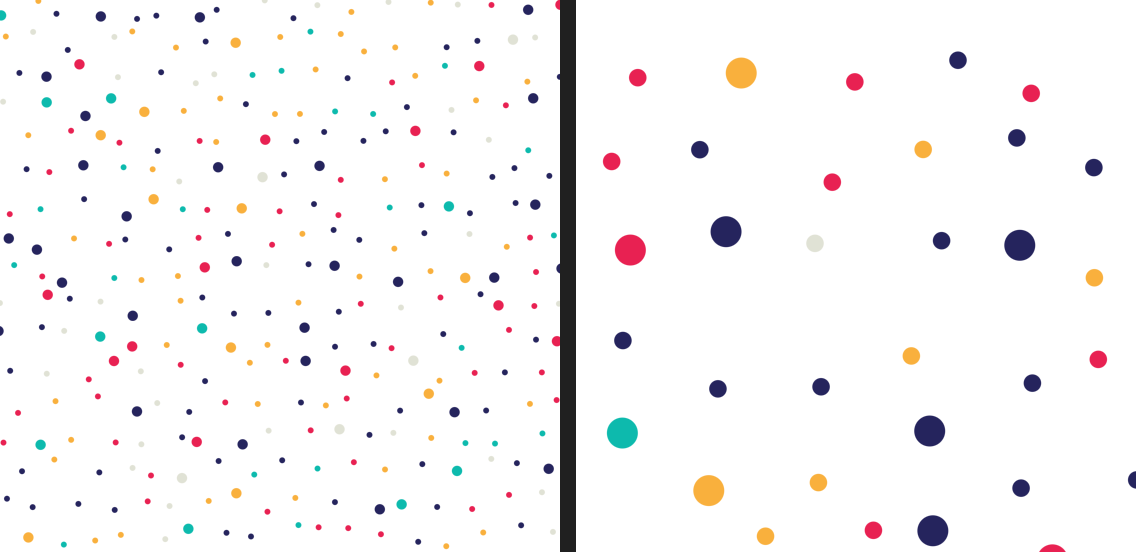
Left: the whole. Right: its middle third, enlarged.
A Shadertoy shader for this pattern:

```glsl
// Scattered confetti: small and large flat dots in five colours on white.
#define COLUMNS 17.0        // cells across the canvas, one dot in each
#define JITTER 0.66         // wander of a dot inside its cell
#define SMALL_RADIUS 0.0052 // in canvas widths
#define LARGE_RADIUS 0.0092
#define LARGE_SHARE 0.25
#define SEED 7.0

const vec3 WHITE  = vec3(1.0);
const vec3 NAVY   = vec3(0.145, 0.14, 0.365);
const vec3 RED    = vec3(0.91, 0.13, 0.32);
const vec3 ORANGE = vec3(0.975, 0.69, 0.24);
const vec3 TEAL   = vec3(0.05, 0.73, 0.68);
const vec3 STONE  = vec3(0.88, 0.885, 0.835);

// Four random values in 0..1 for a cell
vec4 hash4(vec2 cell) {
    vec4 p = fract((cell.xyxy + SEED) * vec4(0.1031, 0.1030, 0.0973, 0.1099));
    p += dot(p, p.wzxy + 33.33);
    return fract((p.xxyz + p.yzzw) * p.zywx);
}

vec3 dotColor(float pick) {
    if (pick < 0.34) return NAVY;
    if (pick < 0.56) return RED;
    if (pick < 0.78) return ORANGE;
    if (pick < 0.90) return TEAL;
    return STONE;
}

void mainImage(out vec4 fragColor, in vec2 fragCoord) {
    vec2 grid = fragCoord / iResolution.x * COLUMNS;
    float pixel = COLUMNS / iResolution.x;

    // Slide each row by a random amount so that columns do not line up
    grid.x += hash4(vec2(floor(grid.y), 91.0)).x;

    vec2 cell = floor(grid);
    vec4 place = hash4(cell);
    vec4 style = hash4(cell + 57.0);

    // One jittered dot, kept wholly inside its cell
    vec2 center = 0.5 + JITTER * (place.xy - 0.5);
    float radius = COLUMNS * (style.x < LARGE_SHARE ? LARGE_RADIUS : SMALL_RADIUS);
    float edge = length(fract(grid) - center) - radius;
    float cover = 1.0 - smoothstep(-0.75 * pixel, 0.75 * pixel, edge);

    fragColor = vec4(mix(WHITE, dotColor(style.z), cover), 1.0);
}
```
